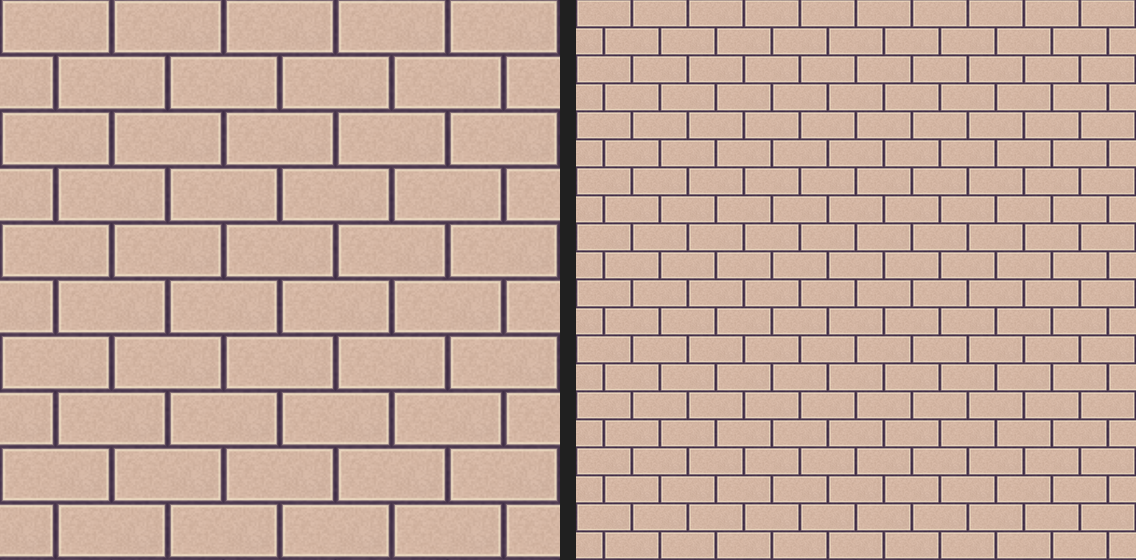
Left: one tile. Right: repeated 2 by 2.
This texture is drawn by a WebGL 1 fragment shader. Its source:

```glsl
precision highp float;
// Running-bond wall of sandy bricks with cream rims and dark plum joints.
// Each cell measures the inset from its brick edge to layer joint, rim and face;
// the same wrapped value noise grains every brick, so the wall tiles.

uniform vec2 u_resolution;

const vec2 BRICKS = vec2(5.0, 10.0);              // repeats across and down
const vec2 WALL_SHIFT = vec2(-0.0004, 0.0024);    // joint offset from the canvas edge
const vec2 JOINT_HALF = vec2(0.0054, 0.0040);     // half widths: upright, level
const float RIM_WIDTH = 0.0042;
const float SOFTNESS = 0.0019;                    // blur of the edges
const vec2 FINE_GRAIN = vec2(60.0, 30.0);         // noise cells per brick
const vec2 COARSE_GRAIN = vec2(36.0, 18.0);
const vec2 STAIN_GRAIN = vec2(10.0, 5.0);
const vec2 JOINT_GRAIN = vec2(160.0);             // noise cells per canvas

const vec3 FACE_COLOR = vec3(0.832, 0.712, 0.638);
const vec3 STAIN_COLOR = vec3(0.812, 0.700, 0.636);
const vec3 RIM_COLOR = vec3(0.920, 0.852, 0.750);
const vec3 JOINT_DARK = vec3(0.235, 0.165, 0.262);
const vec3 JOINT_LIGHT = vec3(0.400, 0.315, 0.385);

float hash(vec2 p) {
    vec3 q = fract(vec3(p.xyx) * 0.1031);
    q += dot(q, q.yzx + 33.33);
    return fract((q.x + q.y) * q.z);
}

// Value noise whose lattice repeats after the given period
float wrapNoise(vec2 p, vec2 period) {
    vec2 cell = floor(p);
    vec2 f = fract(p);
    f = f * f * (3.0 - 2.0 * f);
    vec2 lo = mod(cell, period);
    vec2 hi = mod(cell + 1.0, period);
    float bottom = mix(hash(lo), hash(vec2(hi.x, lo.y)), f.x);
    float top = mix(hash(vec2(lo.x, hi.y)), hash(hi), f.x);
    return mix(bottom, top, f.y);
}

vec3 brickFace(vec2 cellUv) {
    float fine = wrapNoise(cellUv * FINE_GRAIN, FINE_GRAIN) - 0.5;
    float coarse = wrapNoise(cellUv * COARSE_GRAIN + 0.37, COARSE_GRAIN) - 0.5;
    float cloud = wrapNoise(cellUv * STAIN_GRAIN + 0.61, STAIN_GRAIN);

    // Faint grey stain toward the lower right of the brick
    float corner = 1.0 - smoothstep(0.0, 0.5, length(cellUv - vec2(0.80, 0.28)));
    vec3 color = mix(FACE_COLOR, STAIN_COLOR, corner * (0.2 + 0.3 * cloud));

    // Light falls off gently from the upper left
    float slope = (cellUv.y - cellUv.x) * 0.005;
    return color + slope + fine * 0.056 + coarse * vec3(0.022, 0.026, 0.030);
}

vec3 jointColor(vec2 uv, vec2 local, vec2 inset) {
    float speckle = wrapNoise(uv * JOINT_GRAIN, JOINT_GRAIN);

    // Upright joints are lighter on the right, level joints on the upper side
    float side = inset.x < inset.y ? -local.x : -local.y;
    float lit = smoothstep(-0.002, 0.002, side) * 0.18;
    float outer = smoothstep(-0.0042, -0.0010, min(inset.x, inset.y));
    return mix(JOINT_DARK, JOINT_LIGHT, clamp(outer * 0.6 + speckle * 0.3 + lit, 0.0, 1.0));
}

void main() {
    vec2 uv = gl_FragCoord.xy / u_resolution;

    // Brick cells, every other row shifted by half a brick
    vec2 grid = (uv - WALL_SHIFT) * BRICKS;
    grid.x += 0.5 * mod(floor(grid.y) + 1.0, 2.0);
    vec2 cellUv = fract(grid);
    vec2 local = (cellUv - 0.5) / BRICKS;

    // Distance into the brick from its nearest edge
    vec2 inset = 0.5 / BRICKS - abs(local) - JOINT_HALF;
    float edge = min(inset.x, inset.y);
    float soft = max(SOFTNESS, 0.7 / min(u_resolution.x, u_resolution.y));

    // Face, rim and joint layers
    float rim = 1.0 - smoothstep(RIM_WIDTH - soft, RIM_WIDTH + soft, edge);
    float brick = smoothstep(-soft, soft, edge);
    vec3 face = brickFace(cellUv);
    vec3 color = mix(face, RIM_COLOR + (face - FACE_COLOR) * 0.5, rim * 0.9);
    color = mix(jointColor(uv, local, inset), color, brick);

    gl_FragColor = vec4(color, 1.0);
}
```
